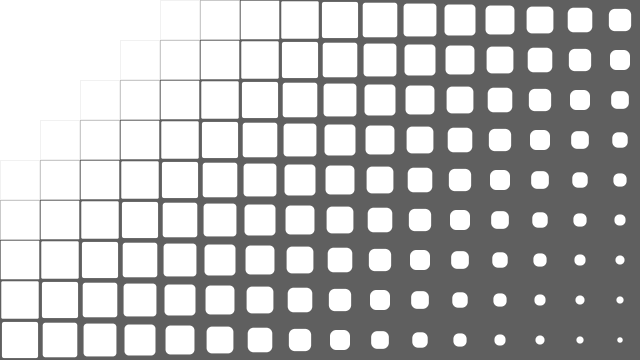
Write a Shadertoy shader that draws this pattern.

```glsl
// Halftone grid of white rounded squares shrinking diagonally over grey.
const float ROWS = 9.0;             // cells over the canvas height
const float FULL_DIAGONAL = -5.0;   // column minus row where squares fill cells
const float EMPTY_DIAGONAL = 21.0;  // column minus row where squares vanish
const float ROUNDING = 1.25;        // how fast corners round as squares shrink
const vec3 GREY = vec3(0.373);
const vec3 WHITE = vec3(1.0);

// Signed distance to a square with rounded corners
float roundedSquare(vec2 p, float halfSize, float radius) {
    vec2 q = abs(p) - halfSize + radius;
    return length(max(q, 0.0)) + min(max(q.x, q.y), 0.0) - radius;
}

void mainImage(out vec4 fragColor, in vec2 fragCoord) {
    // Cell grid, counted from the lower left
    float pixel = ROWS / iResolution.y;
    vec2 grid = fragCoord * pixel;
    vec2 cell = floor(grid);
    vec2 local = fract(grid) - 0.5;

    // Squares shrink and round off toward the lower right
    float shrink = smoothstep(FULL_DIAGONAL, EMPTY_DIAGONAL, cell.x - cell.y);
    float halfSize = 0.5 * (1.0 - shrink);
    float radius = halfSize * min(1.0, ROUNDING * shrink);

    // Smooth edge one pixel wide
    float dist = roundedSquare(local, halfSize, radius);
    float coverage = clamp(0.5 - dist / pixel, 0.0, 1.0);
    fragColor = vec4(mix(GREY, WHITE, coverage), 1.0);
}
```
